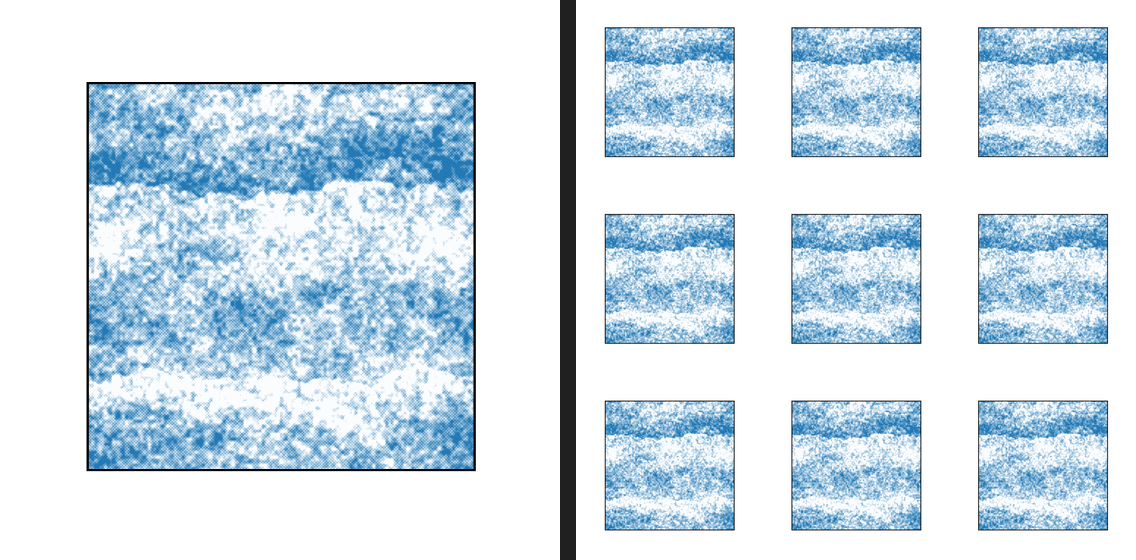
Left, the tile; right, the same tile 3 across and 3 down.
Write a WebGL 1 fragment shader that draws this texture.

```glsl
precision highp float;
// A black-framed square of stippled blue clouds on a white page.
// Ink density ramps down each cloud bank to a scalloped edge, is broken up
// by wrapping value noise, and is printed through a fine checkered screen.

#define PANEL_CENTER vec2(0.502, 0.506)
#define PANEL_HALF 0.3455
#define FRAME_WIDTH 0.004
#define INK_COLOR vec3(0.12, 0.465, 0.705)
#define PAGE_COLOR vec3(1.0)
#define BANK_EDGES vec3(0.03, 0.29, 0.79)
#define SCALLOP_DEPTH 0.045
#define CLOUD_CONTRAST 1.15
#define GRAIN_CONTRAST 1.35
#define SCREEN_REPEATS 128.0
#define SCREEN_CONTRAST 0.8

uniform vec2 u_resolution;

const float TAU = 6.2831853;

float hash(vec2 p) {
  vec3 q = fract(p.xyx * vec3(0.1031, 0.1030, 0.0973));
  q += dot(q, q.yzx + 33.33);
  return fract((q.x + q.y) * q.z);
}

// Value noise on the unit square that wraps after a whole number of cells.
float noise(vec2 p, vec2 cells, float seed) {
  p *= cells;
  vec2 cell = floor(p);
  vec2 f = p - cell;
  f = f * f * (3.0 - 2.0 * f);
  vec2 a = mod(cell, cells) + seed * 17.0;
  vec2 b = mod(cell + 1.0, cells) + seed * 17.0;
  return mix(mix(hash(a), hash(vec2(b.x, a.y)), f.x),
             mix(hash(vec2(a.x, b.y)), hash(b), f.x), f.y);
}

// Broad drifting patches, wider than tall, centred on zero.
float clouds(vec2 p) {
  float sum = 0.0;
  float amp = 0.5;
  vec2 cells = vec2(4.0, 7.0);
  for (int i = 0; i < 4; i++) {
    sum += amp * (noise(p, cells, float(i) + 1.0) - 0.5);
    amp *= 0.6;
    cells *= 2.0;
  }
  return sum;
}

// Small mottled spots, centred on zero.
float grain(vec2 p) {
  return 0.35 * noise(p, vec2(42.0), 6.0)
       + 0.50 * noise(p, vec2(88.0), 7.0)
       + 0.35 * noise(p, vec2(150.0), 8.0) - 0.6;
}

// Rounded puffs meeting in cusps along a bank edge.
float scallops(float x, float seed) {
  float large = abs(2.0 * noise(vec2(x, 0.0), vec2(6.0, 1.0), seed) - 1.0);
  float small = abs(2.0 * noise(vec2(x, 0.0), vec2(15.0, 1.0), seed + 1.0) - 1.0);
  return SCALLOP_DEPTH * (large + 0.4 * small);
}

// Ink density of one bank, rising from its top to its lower edge.
float bank(float y, float top, float bottom, float light, float dark) {
  float t = clamp((y - top) / (bottom - top), 0.0, 1.0);
  return mix(light, dark, smoothstep(-0.1, 0.9, t));
}

// Three banks stacked downwards; the last one wraps round to the top.
float banks(vec2 p) {
  vec3 edge = BANK_EDGES - 0.012 * cos(TAU * p.x)
            - vec3(scallops(p.x, 11.0), scallops(p.x, 13.0), scallops(p.x, 15.0));
  float y = p.y + 0.016 * (noise(p, vec2(60.0), 17.0) - 0.5);
  float wrapped = bank(y, edge.z - 1.0, edge.x, 0.06, 0.58);
  float upper = bank(y, edge.x, edge.y, 0.22, 0.68);
  float middle = bank(y, edge.y, edge.z, 0.05, 0.53);
  float lower = bank(y, edge.z, edge.x + 1.0, 0.06, 0.58);
  vec3 past = smoothstep(edge - 0.005, edge + 0.005, vec3(y));
  return mix(mix(mix(wrapped, upper, past.x), middle, past.y), lower, past.z);
}

// Fainter arched ledges inside the banks.
float ledges(vec2 p) {
  float t = fract(4.0 * p.y + 1.6 * noise(p, vec2(5.0, 4.0), 19.0));
  float ramp = t * (1.0 - smoothstep(0.94, 1.0, t)) - 0.47;
  return ramp * smoothstep(0.3, 0.8, noise(p, vec2(4.0, 5.0), 21.0));
}

void main() {
  vec2 uv = gl_FragCoord.xy / u_resolution;
  float pixel = 1.0 / min(u_resolution.x, u_resolution.y);

  // Panel coordinates: x to the right, y downwards, both 0 to 1.
  vec2 offset = uv - PANEL_CENTER;
  vec2 p = 0.5 + 0.5 * vec2(offset.x, -offset.y) / PANEL_HALF;

  float ink = banks(p) + 0.3 * ledges(p)
            + CLOUD_CONTRAST * clouds(p) + GRAIN_CONTRAST * grain(p);
  ink = clamp(ink, 0.02, 0.98);

  // The screen shows most in the middle tones.
  vec2 wave = cos(TAU * SCREEN_REPEATS * p);
  ink += SCREEN_CONTRAST * ink * (1.0 - ink) * wave.x * wave.y;

  // Panel and frame.
  float d = max(abs(offset.x), abs(offset.y)) - PANEL_HALF;
  float inside = 1.0 - smoothstep(-0.5 * pixel, 0.5 * pixel, d);
  float frame = 1.0 - smoothstep(-0.5 * pixel, 0.5 * pixel, abs(d) - 0.5 * FRAME_WIDTH);
  vec3 color = mix(PAGE_COLOR, INK_COLOR, clamp(ink, 0.0, 1.0) * inside);
  gl_FragColor = vec4(mix(color, vec3(0.0), frame), 1.0);
}
```
